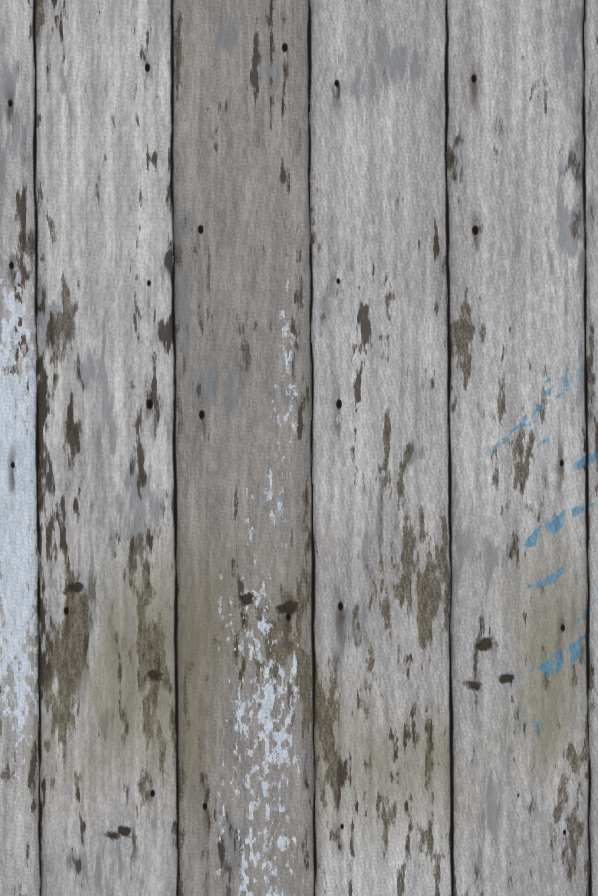
A Shadertoy shader for this texture:

```glsl
// Weathered vertical planks: leaning dark seams, fibrous grey wood, mould and scars,
// flaking white and blue paint, nail holes and rot. Each plank offsets its noise by
// its index; paint lies in soft elliptical regions broken up by thresholded noise.

// Layout, in canvas widths
const float PLANK_WIDTH = 0.2295;
const float FIRST_SEAM = 0.057;
const float SEAM_LEAN = 0.012;
const float SEAM_HALF_WIDTH = 0.0026;
const float DARK_PLANK = 1.0;
const float BLUE_PLANK = 3.0;
const float NAIL_SPACING = 0.3;
const float NAIL_RADIUS = 0.0042;
const float ROT_RADIUS = 0.013;

// Colours
const vec3 WOOD_PALE = vec3(0.72, 0.72, 0.725);
const vec3 WOOD_MID = vec3(0.60, 0.595, 0.595);
const vec3 WOOD_DARK = vec3(0.51, 0.495, 0.48);
const vec3 MOULD = vec3(0.35, 0.325, 0.29);
const vec3 OLIVE = vec3(0.42, 0.40, 0.32);
const vec3 SLATE = vec3(0.45, 0.465, 0.485);
const vec3 SCAR = vec3(0.25, 0.225, 0.20);
const vec3 WHITE_PAINT = vec3(0.75, 0.79, 0.84);
const vec3 BLUE_PAINT = vec3(0.32, 0.52, 0.66);
const vec3 GAP = vec3(0.11, 0.105, 0.10);

float hash(vec2 p) {
    return fract(sin(dot(p, vec2(127.1, 311.7))) * 43758.5453);
}

float noise(vec2 p) {
    vec2 i = floor(p), f = fract(p);
    f = f * f * (3.0 - 2.0 * f);
    return mix(mix(hash(i), hash(i + vec2(1, 0)), f.x),
               mix(hash(i + vec2(0, 1)), hash(i + vec2(1, 1)), f.x), f.y);
}

float fbm(vec2 p) {
    float sum = 0.0, amp = 0.516;
    for (int i = 0; i < 5; i++) {
        sum += amp * noise(p);
        p = p * 2.03 + 17.3;
        amp *= 0.5;
    }
    return sum;
}

// Soft elliptical region, 1 at its centre
float region(vec2 p, vec2 centre, vec2 radius) {
    vec2 d = (p - centre) / radius;
    return exp(-dot(d, d));
}

void mainImage(out vec4 fragColor, in vec2 fragCoord) {
    vec2 p = fragCoord / iResolution.x;
    float v = fragCoord.y / iResolution.y;
    float px = 1.0 / iResolution.x;

    // Plank index, position across it and distance to its edge
    float wobble = 0.004 * (fbm(vec2(3.0, p.y * 9.0)) - 0.5);
    float u = (p.x - FIRST_SEAM - SEAM_LEAN * (1.0 - v) - wobble) / PLANK_WIDTH;
    float id = floor(u), across = u - id;
    float edge = min(across, 1.0 - across) * PLANK_WIDTH;
    vec2 q = p + id * vec2(3.7, 9.1);

    // Wood fibre
    float grain = fbm(q * vec2(60.0, 2.5));
    float bend = 2.0 * fbm(q * vec2(5.0, 3.0));
    float fibre = fbm(vec2(q.x * 110.0 + bend, q.y * 8.0));
    float speckle = 0.5 * noise(q * vec2(310.0, 67.0)) + 0.5 * noise(q * vec2(417.0, 293.0));
    float cloud = fbm(q * vec2(7.0, 3.0));
    vec3 col = mix(WOOD_MID, WOOD_PALE, smoothstep(0.25, 0.7, 0.5 * grain + 0.5 * cloud));
    float darkness = id == DARK_PLANK ? 0.8 : 0.3 * hash(vec2(id, 7.0));
    col = mix(col, WOOD_DARK, darkness);
    col *= 0.72 + 0.28 * fibre + 0.29 * speckle;

    // Grey blotches, olive damp, mould and long scars
    float damp = smoothstep(0.02, 0.2, v) * smoothstep(0.46, 0.27, v);
    float rim = exp(-edge / 0.025);
    float fine = fbm(q * vec2(85.0, 17.0));
    float flecks = 0.7 * fine + 0.3 * fbm(q * vec2(150.0, 60.0));
    float blotch = 0.55 * fbm(q * vec2(13.0, 5.0) + 31.0) + 0.45 * fine;
    float stain = 0.46 * fbm(q * vec2(17.0, 4.0)) + 0.54 * flecks;
    float scar = 0.5 * fbm(q * vec2(30.0, 2.6) + 53.0) + 0.5 * flecks;
    col = mix(col, SLATE, 0.6 * smoothstep(0.57, 0.66, blotch));
    col = mix(col, OLIVE, damp * 0.6 * smoothstep(0.35, 0.7, cloud));
    float mould = smoothstep(0.0, 0.08, stain - 0.59 + 0.06 * damp + 0.045 * rim);
    col = mix(col, mix(MOULD, OLIVE, 0.4 * damp) * (0.65 + 0.7 * speckle), 0.8 * mould);
    col = mix(col, SCAR, 0.8 * smoothstep(0.60, 0.67, scar));

    // White paint: a broad wash on the left, flakes down the dark plank
    float wash = id < 0.0 ? 2.2 * region(p, vec2(0.01, 0.66), vec2(0.11, 0.36)) : 0.0;
    float flakes = id == DARK_PLANK ? 1.1 * region(p, vec2(0.435, 0.22), vec2(0.06, 0.46))
                 + 0.8 * region(p, vec2(0.475, 0.80), vec2(0.018, 0.22)) : 0.0;
    float cover = wash + flakes;
    float chips = 0.6 * fbm(p * vec2(150.0, 75.0)) + 0.4 * fbm(p * vec2(55.0, 6.0));
    float white = smoothstep(0.0, 0.13, chips + 0.24 * cover - 0.69);
    white *= smoothstep(0.05, 0.3, cover);
    col = mix(col, WHITE_PAINT * (0.88 + 0.24 * speckle), 0.88 * white);

    // Blue paint in rising brush strokes
    vec2 stroke = mat2(0.85, -0.53, 0.53, 0.85) * p;
    float blueArea = id >= BLUE_PLANK ? region(p, vec2(0.92, 0.60), vec2(0.09, 0.27)) : 0.0;
    float blue = smoothstep(0.0, 0.08, fbm(stroke * vec2(9.0, 30.0)) + 0.25 * blueArea - 0.78);
    blue *= smoothstep(0.1, 0.4, blueArea) * smoothstep(0.36, 0.52, flecks);
    col = mix(col, BLUE_PAINT * (0.85 + 0.3 * speckle), 0.75 * blue);

    // Nail holes with run-off, and ragged rot pits in the lower half
    for (float k = 0.0; k < 5.0; k++) {
        vec2 key = vec2(id + 11.0, k + 3.0);
        float h = hash(key), g = hash(key + 40.0);
        vec2 nail = vec2(h < 0.5 ? 0.2 : 0.82, (k + 0.35 + 0.4 * g) * NAIL_SPACING);
        vec2 d = vec2((across - nail.x) * PLANK_WIDTH, p.y - nail.y);
        float hole = length(d / vec2(1.0, 1.6)) - NAIL_RADIUS * (0.4 + 0.5 * g + 0.5 * fine);
        float runoff = region(d, vec2(0.0, -0.015), vec2(0.008, 0.04));
        col = mix(col, SCAR, 0.65 * runoff * smoothstep(0.35, 0.6, flecks));
        col = mix(col, GAP, 1.0 - smoothstep(-px, px, hole));

        vec2 pit = vec2(0.15 + 0.7 * g, 0.1 + 0.55 * hash(key + 80.0));
        d = vec2((across - pit.x) * PLANK_WIDTH, p.y - pit.y);
        float rot = length(d / vec2(1.3, 0.9)) - ROT_RADIUS * (1.7 * fbm(p * 75.0) - 0.05);
        col = mix(col, SCAR * 0.8, 0.9 * step(0.6, h) * (1.0 - smoothstep(-0.004, 0.004, rot)));
    }

    // Seams: soft shadow, then a ragged gap that fades in places
    float seamNoise = fbm(vec2(floor(u + 0.5) * 5.0 + step(0.5, across) * 2.3, p.y * 16.0));
    float gapWidth = SEAM_HALF_WIDTH * (1.8 * seamNoise - 0.1);
    float gap = 1.0 - smoothstep(gapWidth - 1.2 * px, gapWidth + 1.2 * px, edge);
    col *= 1.0 - 0.4 * exp(-edge / 0.005);
    col = mix(col, GAP, gap * smoothstep(0.2, 0.5, seamNoise));

    fragColor = vec4(col, 1.0);
}
```
